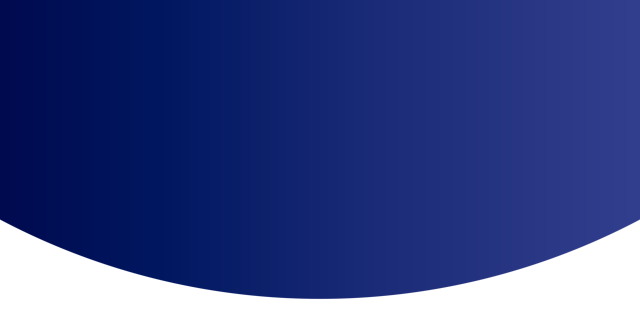
Give the GLSL for this background, as a Shadertoy shader.

```glsl
// A navy to indigo horizontal gradient ends below in a wide shallow arc over white.
// The colour is blended between four stops; the arc is the lower rim of a large
// circle, measured in canvas heights and smoothed over about one pixel.

vec3 navyToIndigo(float x) {
    vec3 color = mix(vec3(0.0, 0.038, 0.31), vec3(0.0, 0.09, 0.375), clamp(x / 0.25, 0.0, 1.0));
    color = mix(color, vec3(0.107, 0.17, 0.47), clamp((x - 0.25) / 0.35, 0.0, 1.0));
    return mix(color, vec3(0.195, 0.245, 0.555), clamp((x - 0.6) / 0.4, 0.0, 1.0));
}

float circleDistance(vec2 point, vec2 center, float radius) {
    return length(point - center) - radius;
}

void mainImage(out vec4 fragColor, in vec2 fragCoord) {
    vec2 uv = fragCoord / iResolution.xy;

    // Centred horizontally, two units wide and one unit high
    vec2 point = vec2(2.0 * uv.x - 1.0, uv.y);

    // Lower rim: lowest point at 0.066, meeting the sides at 0.314
    float radius = 2.14;
    float rim = circleDistance(point, vec2(0.0, 0.066 + radius), radius);
    float pixel = 1.0 / iResolution.y;
    float outside = smoothstep(-0.75 * pixel, 0.75 * pixel, rim);

    // White below the arc
    fragColor = vec4(mix(navyToIndigo(uv.x), vec3(1.0), outside), 1.0);
}
```
